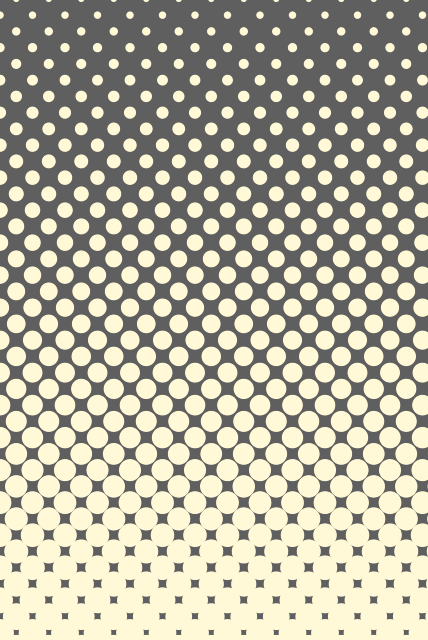
A Shadertoy shader for this pattern:

```glsl
// Dot radius, in row heights, that fills the given share of a diagonal grid
float dotRadius(float coverage) {
    float gap = 1.0 - coverage;
    // Separate discs first, then overlapping discs that leave square gaps
    return coverage < 0.7854
        ? sqrt(coverage * 2.0 / 3.14159)
        : 1.0 - sqrt(gap * 0.5) * (1.0 - 0.49 * gap);
}

void mainImage(out vec4 fragColor, in vec2 fragCoord) {
    const vec3 charcoal = vec3(0.372);
    const vec3 cream = vec3(1.0, 0.976, 0.843);

    // Grid units: one unit is the height of a row
    float rows = 512.0 / 13.0;
    vec2 p = fragCoord / iResolution.y * rows - vec2(0.0, 0.46);
    float pixel = rows / iResolution.y;

    // Staggered dots: a square lattice turned by 45 degrees
    vec2 diagonal = 0.5 * vec2(p.x + p.y, p.x - p.y);
    vec2 cell = fract(diagonal + 0.5) - 0.5;
    float dist = length(cell) * sqrt(2.0);

    // Dots swell toward the bottom
    float coverage = mix(0.965, 0.06, fragCoord.y / iResolution.y);
    float edge = dist - dotRadius(coverage);
    float ink = smoothstep(-0.6 * pixel, 0.6 * pixel, edge);

    fragColor = vec4(mix(cream, charcoal, ink), 1.0);
}
```
